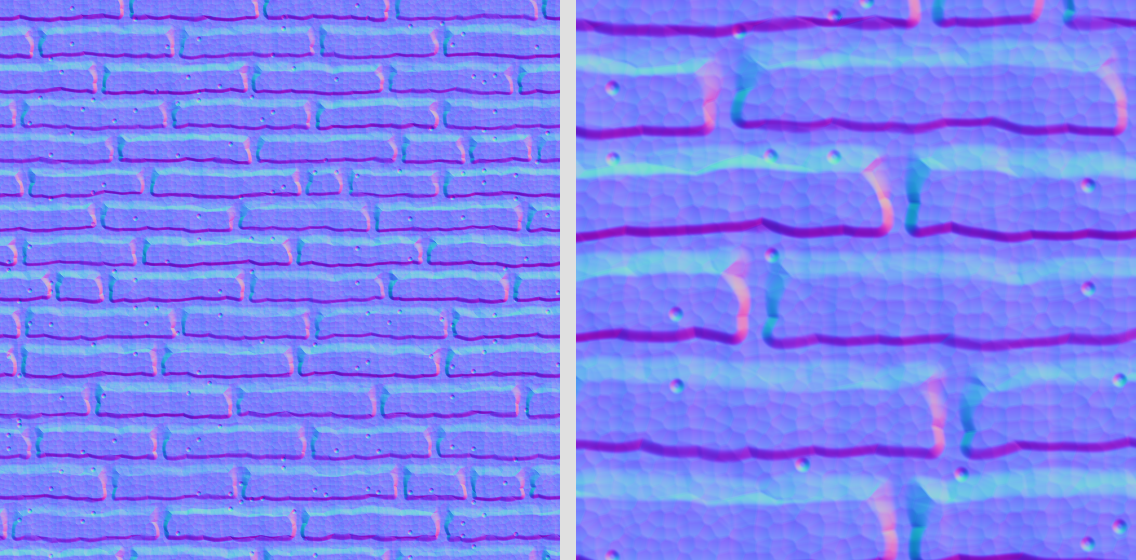
Left, the full canvas; right, a detail of the centre.
Give the GLSL for this texture map, as a Shadertoy shader.

```glsl
// Tangent-space normal map of a painted, weathered brick wall: 15 courses of about 4 bricks.
// Rounded boxes with ragged edges give a height field, roughened by layered sines and
// cellular noise; its slopes are then encoded as colour. All parts tile across the canvas.

#define COURSES 15.0
#define BRICKS 4.0
#define RELIEF 0.0076       // brick height above the mortar
#define BEVEL_LOW 0.008     // steep lower edge
#define BEVEL_HIGH 0.021    // mortar sloping off the upper edge
#define CORNER 0.011
#define GAP 0.0025
#define WARP 0.0019
#define CHIP 0.007
#define GRAIN 0.0011
#define SLOPE_STEP 0.001

const float TAU = 6.2831853;

vec2 hash2(vec2 p) {
    vec3 q = fract(p.xyx * vec3(0.1031, 0.1030, 0.0973));
    q += dot(q, q.yzx + 33.33);
    return fract((q.xx + q.yz) * q.zy);
}

// x: distance to the nearest seed, y: random value of that seed
vec2 cellular(vec2 p, vec2 cells) {
    p *= cells;
    vec2 base = floor(p), nearest = vec2(9.0, 0.0);
    for (int j = -1; j <= 1; j++)
    for (int i = -1; i <= 1; i++) {
        vec2 cell = base + vec2(i, j);
        vec2 seed = hash2(mod(cell, cells) + cells.x);
        float dist = length(cell + 0.15 + 0.7 * seed - p);
        if (dist < nearest.x) nearest = vec2(dist, seed.x);
    }
    return nearest;
}

// Periodic sines; whole-number frequencies keep the tile seamless
vec2 waves(vec2 p) {
    vec2 sum = vec2(0.0);
    float freq = 3.0, amp = 1.0;
    for (int i = 0; i < 4; i++) {
        vec2 phase = freq * p.yx + vec2(2.0, -3.0) * p;
        sum += amp * sin(TAU * phase + float(i) * vec2(1.7, 2.9));
        freq = 2.0 * freq + 1.0;
        amp *= 0.55;
    }
    return sum;
}

// Position of a vertical joint, in brick units
float joint(float id, float course) {
    return id + 0.17 * (hash2(vec2(mod(id, BRICKS) + 3.0, course + 11.0)).x - 0.5);
}

float roundBox(vec2 p, vec2 halfSize, float radius) {
    vec2 q = abs(p) - halfSize + radius;
    return length(max(q, 0.0)) + min(max(q.x, q.y), 0.0) - radius;
}

float brickHeight(vec2 p) {
    // Courses counted from the top, thinner above and thicker below
    float down = 1.0 - p.y;
    float v = COURSES * down - 0.371 - 0.234 * cos(TAU * (down - 0.08));
    float course = mod(floor(v), COURSES);
    float y = (0.5 - fract(v)) / COURSES;

    // Staggered bond, with one change of phase below the middle
    float odd = mod(course + step(8.5, course), 2.0);
    float start = mix(0.13, 0.755, odd) + 0.16 * (hash2(vec2(course, 5.0)).y - 0.5);
    float u = BRICKS * p.x - start;
    float id = floor(u);
    if (u < joint(id, course)) id -= 1.0;
    else if (u > joint(id + 1.0, course)) id += 1.0;
    float left = joint(id, course), right = joint(id + 1.0, course);

    // A few bricks are cut in two
    vec2 chance = hash2(vec2(mod(id, BRICKS) + 17.0, course + 41.0));
    if (chance.x < 0.1) {
        float cut = mix(left, right, 0.3 + 0.4 * chance.y);
        if (u < cut) right = cut; else left = cut;
    }

    vec2 local = vec2((u - 0.5 * (left + right)) / BRICKS, y);
    vec2 halfSize = 0.5 * vec2((right - left) / BRICKS, 1.0 / COURSES) - GAP;
    float d = roundBox(local, halfSize, CORNER);
    float chip = cellular(p, vec2(27.0, 46.0)).x;
    d += CHIP * chip * chip;
    float bevel = mix(BEVEL_LOW, BEVEL_HIGH, smoothstep(-0.3, 0.7, y / halfSize.y));
    return RELIEF * mix(0.7, 1.1, chance.y) * smoothstep(0.0, bevel, -d);
}

float height(vec2 p) {
    float h = brickHeight(p + WARP * waves(p));
    h += 0.0006 * waves(2.0 * p.yx).x;
    // Plaster lumps, fine grain and sparse pits
    float lump = cellular(p, vec2(38.0, 61.0)).x;
    vec2 grain = cellular(p, vec2(127.0));
    vec2 pit = cellular(p, vec2(53.0));
    h += GRAIN * (lump * lump + 0.7 * grain.x * grain.x);
    return h - 0.0022 * step(0.94, pit.y) * smoothstep(0.25, 0.05, pit.x);
}

void mainImage(out vec4 fragColor, in vec2 fragCoord) {
    vec2 p = fragCoord / iResolution.xy;
    vec2 e = vec2(SLOPE_STEP, 0.0);
    vec2 slope = vec2(height(p + e.xy) - height(p - e.xy),
                      height(p + e.yx) - height(p - e.yx)) / (2.0 * SLOPE_STEP);
    vec3 normal = normalize(vec3(-slope, 1.0));
    fragColor = vec4(0.5 + 0.5 * normal - vec3(0.01, 0.0, 0.01), 1.0);
}
```
